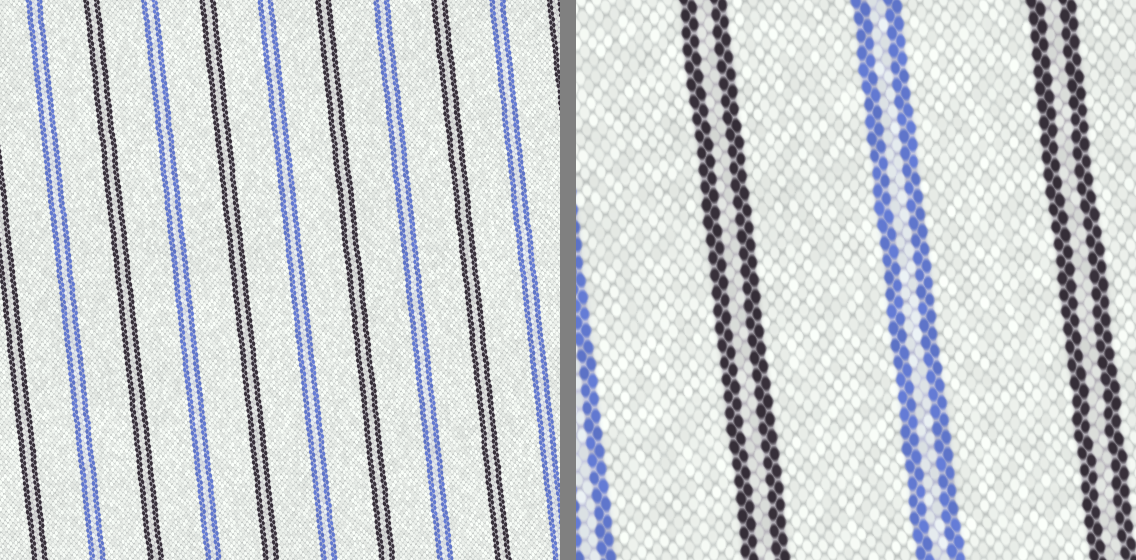
Left, the full canvas; right, a detail of the centre.
Reproduce this texture procedurally as a three.js fragment shader.

```glsl
// Woven shirting: slanted double pinstripes, alternately black and blue, on white.
varying vec2 vUv;

const float STRIPE_STEP = 0.1034;    // black stripe to next blue stripe
const float YARNS = 22.0;            // warp yarns in one stripe step
const float FIRST_BLACK = 0.1635;    // centre of a black stripe at the top edge
const float SLANT = 0.1146;          // sideways drift of the warp per unit down
const float WEFT_RISE = 0.09;        // rise of the weft per unit across
const float PICK = 0.0052;           // height of one weft pick
const float WOBBLE = 0.22;           // wander of yarns, in yarn widths
const float WEAR = 0.09;             // brightness change between floats
const vec2 FLOAT_SIZE = vec2(0.68, 0.88); // half size of a warp float, in cells

const vec3 WHITE_YARN = vec3(0.94, 0.957, 0.937);
const vec3 WEFT_SHADE = vec3(0.77, 0.79, 0.78);
const vec3 BLACK_YARN = vec3(0.23, 0.20, 0.24);
const vec3 BLUE_YARN = vec3(0.40, 0.49, 0.82);
const vec3 STRIPE_WEFT = vec3(0.84, 0.83, 0.86);

float hash(vec2 p) {
  vec3 q = fract(vec3(p.xyx) * 0.1031);
  q += dot(q, q.yzx + 33.33);
  return fract((q.x + q.y) * q.z);
}

float noise(vec2 p) {
  vec2 i = floor(p);
  vec2 f = fract(p);
  f = f * f * (3.0 - 2.0 * f);
  float low = mix(hash(i), hash(i + vec2(1.0, 0.0)), f.x);
  float high = mix(hash(i + vec2(0.0, 1.0)), hash(i + vec2(1.0, 1.0)), f.x);
  return mix(low, high, f.y);
}

// Distance of a yarn position from the nearest stripe centre, in yarns.
float fromStripe(float x) {
  return abs(mod(x + 0.5 * YARNS, YARNS) - 0.5 * YARNS);
}

// Black on even stripes, blue on odd ones.
vec3 stripeColor(float x) {
  float odd = mod(floor(x / YARNS + 0.5), 2.0);
  return mix(BLACK_YARN, BLUE_YARN, odd);
}

// Two coloured yarns on each side of a two-yarn white gap.
vec3 yarnColor(float index) {
  float d = fromStripe(index + 0.5);
  float dyed = step(1.0, d) * step(d, 3.0);
  return mix(WHITE_YARN, stripeColor(index + 0.5), dyed);
}

void main() {
  // Cloth coordinates: x counts warp yarns, y counts weft picks.
  float across = vUv.x - FIRST_BLACK - SLANT * (1.0 - vUv.y);
  vec2 cloth = vec2(across * YARNS / STRIPE_STEP,
                    (vUv.y - WEFT_RISE * vUv.x) / PICK);
  cloth += WOBBLE * (vec2(noise(cloth * vec2(0.1, 0.25)),
                          noise(cloth * vec2(0.2, 0.1) + 71.0)) - 0.5) * 2.0;
  vec2 cell = floor(cloth);

  // Plain weave: soft warp floats on every other crossing.
  vec3 sum = vec3(0.0);
  float total = 0.0001;
  float cover = 0.0;
  for (int j = -1; j <= 1; j++) {
    for (int i = -1; i <= 1; i++) {
      vec2 id = cell + vec2(float(i), float(j));
      float isUp = 1.0 - mod(id.x + id.y, 2.0);
      float rnd = hash(id + 300.0);
      vec2 d = (cloth - id - 0.5) / (FLOAT_SIZE * (0.92 + 0.16 * rnd));
      float w = isUp * (1.0 - smoothstep(0.55, 1.25, length(d)));
      vec3 c = yarnColor(id.x) * (1.0 + WEAR * (hash(id + 517.0) - 0.5));
      sum += c * w * w;
      total += w * w;
      cover = max(cover, w);
    }
  }

  // Weft in the valleys, paler and tinted within a stripe.
  float inStripe = 1.0 - smoothstep(2.6, 3.6, fromStripe(cloth.x));
  vec3 tint = mix(STRIPE_WEFT, stripeColor(cloth.x), 0.12);
  vec3 weft = mix(WEFT_SHADE, tint, inStripe);
  weft *= 1.0 + WEAR * (hash(cell + 811.0) - 0.5);
  vec3 color = mix(weft, sum / total, cover);

  // Faint dye halo and broad unevenness of the cloth.
  color = mix(color, color * mix(vec3(1.0), stripeColor(cloth.x), 0.1), inStripe);
  color *= 0.99 + 0.02 * noise(vUv * 9.0);
  gl_FragColor = vec4(color, 1.0);
}
```
